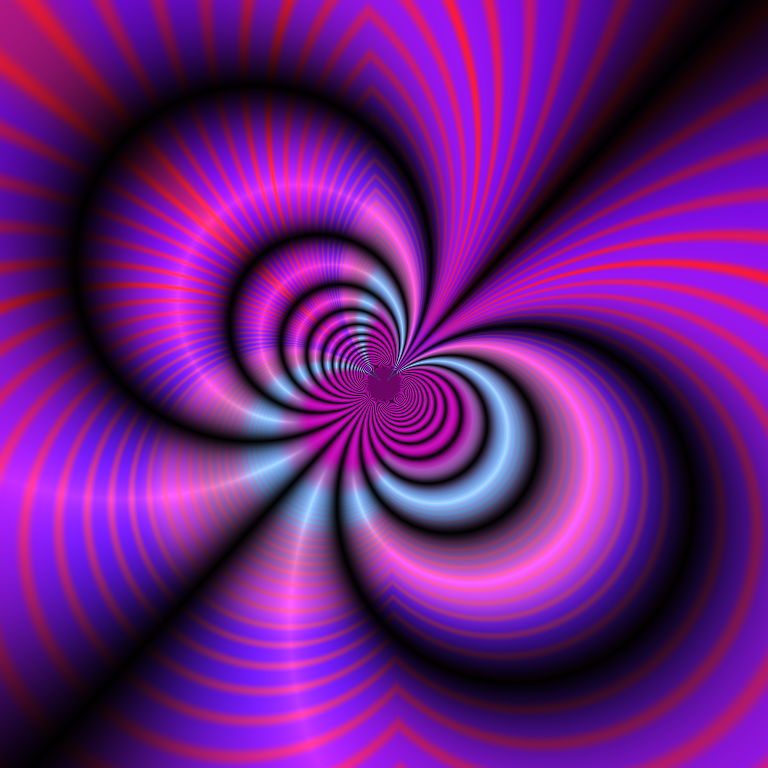
Give the GLSL for this background, as a Shadertoy shader.

```glsl
// Two nests of tangent dark rings around a bright magnetic-dipole-like centre.
// The plane is inverted through its middle; straight bands there become circles,
// and a folded coordinate supplies the palette and the fine red field lines.

const float TILT = 0.042;           // turn of the whole figure, radians
const float BAND_SPACING = 1.525;   // distance of dark bands, inverted plane
const float BAND_SOFTNESS = 0.85;   // below 1 narrows the dark bands
const float BAND_CONTRAST = 0.5;    // 0 plain sine, 1 full S-curve
const float LINE_SPACING = 0.135;   // distance of red lines, inverted plane
const float LINE_WIDTH = 0.28;      // half width as a share of the spacing
const float FOLD_SHIFT = 0.018;     // offset of the fold axes
const float HALO_STRENGTH = 0.32;   // light along the middle of each band
const float PI = 3.14159265;

const vec3 CRIMSON = vec3(0.70, 0.08, 0.54);
const vec3 VIOLET = vec3(0.49, 0.04, 0.97);
const vec3 PURPLE = vec3(0.58, 0.08, 0.94);
const vec3 INDIGO = vec3(0.40, 0.08, 1.00);
const vec3 ORCHID = vec3(0.70, 0.24, 0.88);
const vec3 MAUVE = vec3(0.55, 0.32, 0.66);
const vec3 SKY = vec3(0.38, 0.58, 0.86);
const vec3 MAGENTA = vec3(0.76, 0.02, 0.72);
const vec3 LINE_RED = vec3(1.00, 0.10, 0.18);
const vec3 LINE_CORAL = vec3(0.84, 0.28, 0.44);
const vec3 HALO_PINK = vec3(1.00, 0.42, 0.45);
const vec3 HALO_WHITE = vec3(0.80, 0.95, 0.80);

// Colour by distance from the fold axes in the inverted plane.
vec3 fieldColour(float a) {
    vec3 c = mix(CRIMSON, VIOLET, smoothstep(0.02, 0.19, a));
    c = mix(c, PURPLE, smoothstep(0.35, 0.75, a));
    c = mix(c, INDIGO, smoothstep(1.10, 1.55, a));
    c = mix(c, ORCHID, smoothstep(1.80, 2.15, a));
    c = mix(c, MAUVE, smoothstep(2.20, 2.65, a));
    c = mix(c, SKY, smoothstep(2.95, 3.50, a));
    c = mix(c, MAUVE, smoothstep(4.00, 4.80, a));
    return mix(c, MAGENTA, smoothstep(4.90, 6.10, a));
}

float bump(float x, float width) {
    return exp(-x * x / (width * width));
}

void mainImage(out vec4 fragColor, in vec2 fragCoord) {
    // Centred canvas, turned slightly, then inverted
    vec2 p = (2.0 * fragCoord - iResolution.xy) / iResolution.y;
    float c = cos(TILT), s = sin(TILT);
    p = vec2(c * p.x + s * p.y, c * p.y - s * p.x);
    float r2 = max(dot(p, p), 1e-5);
    vec2 w = p / r2;
    float footprint = 2.0 / (iResolution.y * r2);   // pixel size after inversion

    float across = w.y - w.x;                         // constant along dark circles
    float fold = abs(w.y - abs(w.x) - FOLD_SHIFT);    // constant along red lines

    // Dark bands, averaged where they become finer than a pixel
    float band = across / BAND_SPACING;
    float shade = pow(abs(sin(PI * band)), BAND_SOFTNESS);
    shade = mix(shade, smoothstep(0.0, 1.0, shade), BAND_CONTRAST);
    float bandBlur = smoothstep(0.6, 1.8, 1.4 * footprint / BAND_SPACING);
    shade = mix(shade, 0.55, bandBlur);

    // Soft field lines, strongest on the fold axes and along one inner arc
    float blur = 1.4 * footprint / LINE_SPACING;
    float offset = abs(fract(fold / LINE_SPACING) - 0.5);
    float line = 1.0 - smoothstep(0.0, LINE_WIDTH + 0.5 * blur, offset);
    line = mix(line, LINE_WIDTH, smoothstep(0.3, 1.0, blur));
    vec3 lineColour = mix(LINE_RED, LINE_CORAL, smoothstep(0.8, 2.2, fold));
    float lineAmount = 0.62 + 0.3 * bump(fold, 0.15) + 0.34 * bump(fold - 0.72, 0.13);
    lineAmount *= 1.0 - 0.85 * smoothstep(2.5, 4.2, fold);
    vec3 colour = mix(fieldColour(fold), lineColour, line * lineAmount);

    // Narrow halo on each band's crest
    float crest = exp(-9.0 * abs(fract(band) - 0.5)) * (1.0 - bandBlur);
    float reach = smoothstep(0.7, 1.5, max(fold, abs(across)));
    reach *= 1.0 - 0.85 * smoothstep(4.4, 5.6, fold);
    vec3 halo = mix(HALO_PINK, HALO_WHITE, smoothstep(2.4, 3.3, fold));

    colour = colour * shade + HALO_STRENGTH * halo * crest * reach;
    fragColor = vec4(clamp(colour, 0.0, 1.0), 1.0);
}
```
